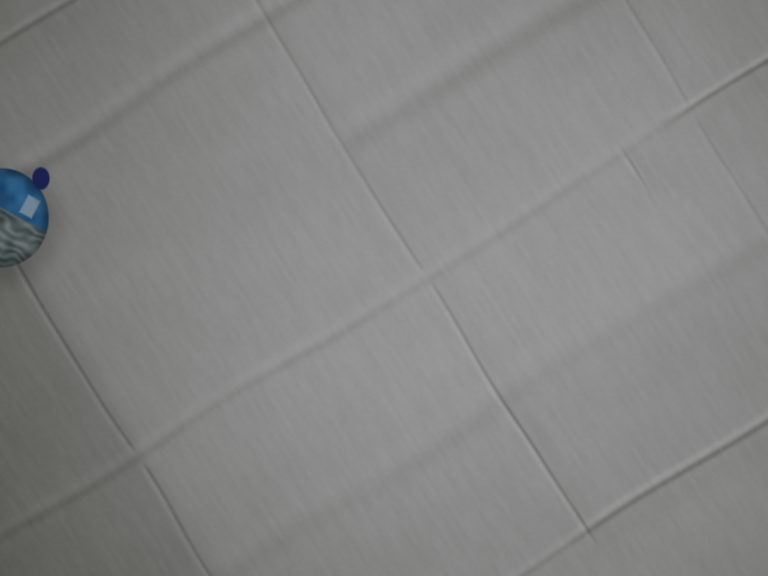
Reproduce this texture procedurally as a WebGL 2 fragment shader.

```glsl
#version 300 es
precision highp float;
uniform vec2 u_resolution;
out vec4 fragColor;

float hash(vec2 p) {
    return fract(sin(dot(p, vec2(127.1, 311.7))) * 43758.5453);
}

float noise(vec2 p) {
    vec2 i = floor(p), f = fract(p);
    f = f * f * (3.0 - 2.0 * f);
    return mix(mix(hash(i), hash(i + vec2(1, 0)), f.x),
               mix(hash(i + vec2(0, 1)), hash(i + vec2(1, 1)), f.x), f.y);
}

float fbm(vec2 p) {
    float sum = 0.0, amp = 0.5;
    for (int i = 0; i < 4; i++) {
        sum += amp * noise(p);
        p = p * 2.03 + 7.1;
        amp *= 0.5;
    }
    return sum;
}

float bell(float d, float width) {
    return exp(-d * d / (width * width));
}

// Dark groove, pale ridge beside it and a faint wide shade
float crease(float d, float width) {
    return 0.5 * bell(d + 2.0 * width, 1.3 * width) - bell(d, width)
         - 0.16 * bell(d - 5.0 * width, 5.0 * width);
}

// Three steep folds; x runs across them, y along them
float steepFolds(vec2 q) {
    float sum = 0.0;
    for (int i = 0; i < 3; i++) {
        float n = float(i) - 1.0;
        float line = 0.905 + 0.5685 * n - 0.0245 * n * n;
        float wobble = 0.009 * (noise(vec2(q.y * 6.0, n + 4.0)) - 0.5);
        float strength = vec3(0.075, 0.085, 0.035)[i];
        strength *= 0.55 + 0.6 * noise(vec2(q.y * 7.0, n + 9.0));
        if (i == 1) strength *= mix(1.2, 0.75, smoothstep(0.0, 0.08, q.y))
                              * smoothstep(-0.52, -0.46, q.y);
        strength *= smoothstep(0.005, 0.03, abs(q.y - 0.046));
        sum += strength * crease(q.x - line + wobble, 0.0034);
    }
    return sum;
}

// Six shallow folds, every other one soft
float shallowFolds(vec2 q) {
    float sum = 0.0;
    for (int i = 0; i < 6; i++) {
        float m = float(i) - 2.0;
        float line = 0.048 + 0.262 * m - (i == 5 ? 0.06 : 0.0);
        float wobble = 0.018 * (noise(vec2(q.x * 4.0, m + 20.0)) - 0.5);
        float width = 0.018, strength = 0.016;
        if (i == 0) {
            width = 0.0055;
            strength = mix(0.035, 0.075, smoothstep(0.85, 0.95, q.x));
        } else if (i == 2) {
            float crisp = smoothstep(1.38, 1.45, q.x);
            width = mix(0.008, 0.0045, crisp);
            strength = mix(0.028, 0.085, crisp);
        } else if (i == 3) {
            strength = 0.03 * smoothstep(0.86, 0.96, q.x);
        } else if (i == 4) {
            width = 0.012;
            strength = 0.045;
        } else if (i == 5) {
            width = 0.005;
            strength = 0.06;
        }
        strength *= 0.6 + 0.7 * noise(vec2(q.x * 8.0, m + 30.0));
        sum += strength * crease(line - q.y + wobble, width);
    }
    return sum;
}

float cloth(vec2 p, vec2 q) {
    vec2 fromLight = p - vec2(0.84, 0.55);
    float light = 0.578 - 0.185 * dot(fromLight, fromLight);
    light -= 0.05 * smoothstep(0.34, 0.29, q.x);
    light += 0.045 * (fbm(q * vec2(3.0, 6.0) + 2.0) - 0.47);
    light += steepFolds(q) + shallowFolds(q);
    // Short side pucker
    light += 0.06 * crease(q.x - 1.31, 0.003) * bell(q.y - 0.018, 0.035);
    // Woven streaks and grain
    light += 0.018 * (noise(q * vec2(140.0, 22.0)) - 0.5);
    light += 0.010 * (noise(p * 190.0) - 0.5);
    return light;
}

// Clear bottle with a plain blue band and a dark cap
vec3 bottle(vec3 color, vec2 p) {
    vec2 c = p - vec2(0.003, 0.622);
    float radius = length(c * vec2(1.0, 0.95));
    color *= 1.0 - 0.16 * smoothstep(0.13, 0.07, length(c + vec2(0.0, 0.015)));
    vec2 a = vec2(dot(c, vec2(0.88, -0.47)), dot(c, vec2(0.47, 0.88)));
    float ribs = sin(a.y * 420.0 + 8.0 * noise(c * 45.0));
    vec3 body = vec3(0.30, 0.34, 0.34) + 0.05 * ribs + 0.14 * (noise(c * 70.0) - 0.5);
    vec3 band = mix(vec3(0.10, 0.24, 0.38), vec3(0.19, 0.39, 0.54), noise(c * 60.0));
    body = mix(body, band, smoothstep(0.012, 0.018, a.y));
    vec2 patchEdge = abs(a - vec2(0.034, 0.040)) - vec2(0.012, 0.017);
    body = mix(body, vec3(0.43, 0.51, 0.58), smoothstep(0.003, -0.003, max(patchEdge.x, patchEdge.y)));
    body *= 1.0 - 0.3 * smoothstep(0.06, 0.082, radius);
    color = mix(color, body, smoothstep(0.084, 0.079, radius));
    float cap = length((p - vec2(0.071, 0.690)) * vec2(1.1, 0.85));
    return mix(color, vec3(0.10, 0.13, 0.30), smoothstep(0.019, 0.014, cap));
}

void main() {
    vec2 p = gl_FragCoord.xy / u_resolution.y;
    vec2 q = vec2(dot(p, vec2(0.848, 0.53)), dot(p, vec2(-0.53, 0.848)));
    float light = cloth(p, q);
    vec3 color = vec3(light) - vec3(0.0, 0.0, 0.09) * max(0.54 - light, 0.0);
    fragColor = vec4(bottle(color, p), 1.0);
}
```
